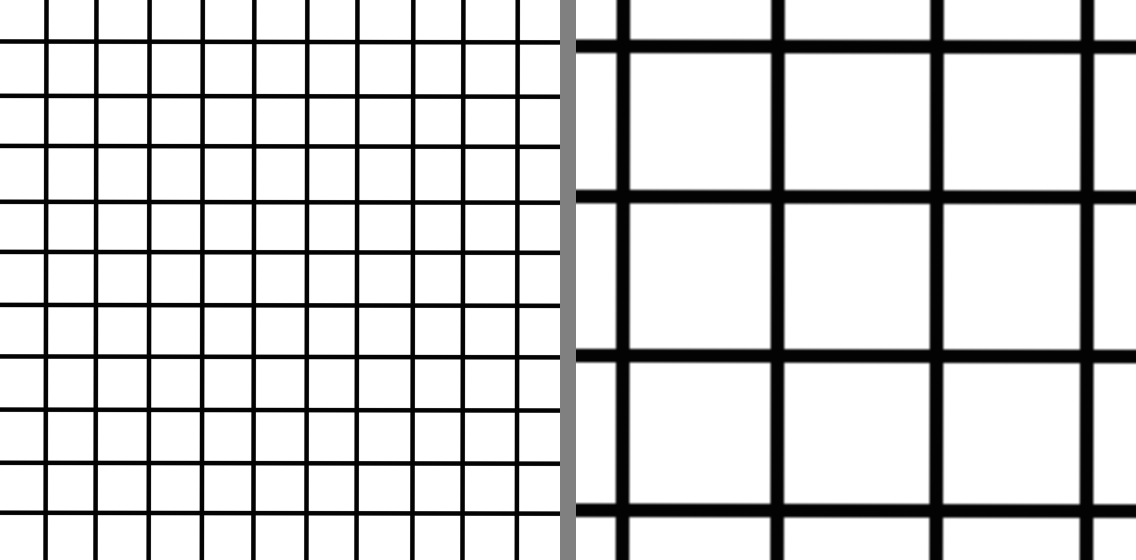
Left, the full canvas; right, a detail of the centre.
A WebGL 2 fragment shader for this pattern:

```glsl
#version 300 es
precision highp float;

uniform vec2 u_resolution;
out vec4 fragColor;

// Grid layout, in canvas units
const int LINE_COUNT = 10;
const float FIRST_LINE = 0.0800;
const float PITCH = 0.0935;
const float LINE_WIDTH = 0.0081;
const float EDGE_SOFTNESS = 0.0026;
const float TILT = 0.0017;
const vec2 GRID_SHIFT = vec2(0.0, 0.0014);

// Uneven spacing: harmonics of one cycle across all lines
const float TAU = 6.28319;
const vec4 HARMONICS = vec4(1.0, 2.0, 3.0, 4.0);
const vec4 WOBBLE_AMPLITUDE = vec4(0.00081, 0.00106, 0.00097, 0.00186);
const vec4 WOBBLE_PHASE = vec4(0.540, 1.529, 0.124, 0.800);
const float ALTERNATION = -0.00081;

const vec3 PAPER = vec3(1.0);
const vec3 INK = vec3(0.01);

// Line centre along either axis: even pitch plus layered sines
float linePosition(float index) {
    float angle = TAU * index / float(LINE_COUNT);
    float wobble = dot(WOBBLE_AMPLITUDE, cos(HARMONICS * angle + WOBBLE_PHASE));
    wobble += ALTERNATION * cos(5.0 * angle);
    return FIRST_LINE + PITCH * index + wobble;
}

void main() {
    vec2 p = gl_FragCoord.xy / u_resolution;

    // Slight rotation about the centre
    vec2 centred = p - 0.5;
    vec2 gridPoint = p + TILT * vec2(-centred.y, centred.x) - GRID_SHIFT;

    // Distance to the nearest vertical and horizontal line
    vec2 nearest = vec2(1.0);
    for (int i = 0; i < LINE_COUNT; i++) {
        nearest = min(nearest, abs(gridPoint - linePosition(float(i))));
    }

    // Soft edges, never narrower than one pixel
    vec2 halfEdge = 0.5 * max(vec2(EDGE_SOFTNESS), 1.0 / u_resolution);
    float halfWidth = 0.5 * LINE_WIDTH;
    vec2 gap = smoothstep(halfWidth - halfEdge, halfWidth + halfEdge, nearest);

    fragColor = vec4(mix(INK, PAPER, gap.x * gap.y), 1.0);
}
```
